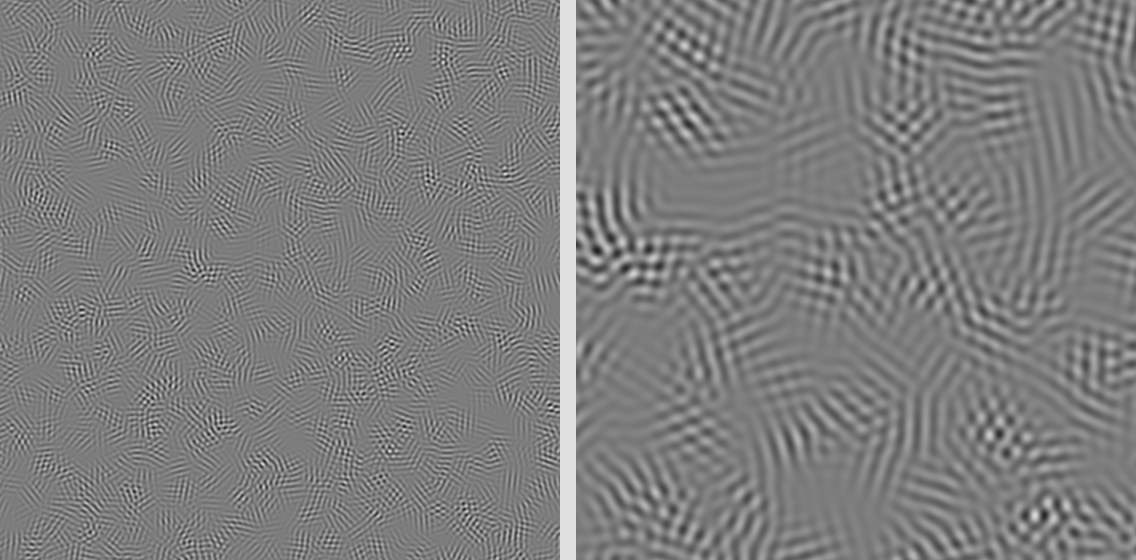
Left: the whole. Right: its middle third, enlarged.
Reproduce this texture procedurally as a Shadertoy shader.

```glsl
// Sparse Gabor noise: short grey ripples in random directions on flat grey.
// Each grid cell scatters a Poisson number of Gaussian-windowed cosine waves,
// and every point sums the waves from its own and the neighbouring cells.

#define CELLS 25.0        // grid cells across the canvas
#define MEAN_COUNT 3.2    // average ripples per cell
#define MAX_COUNT 12      // upper limit of ripples per cell
#define FREQUENCY 102.0   // wave periods across the canvas
#define SIGMA 0.013       // Gaussian width of one ripple
#define AMPLITUDE 0.157   // strongest ripple
#define BASE_GREY 0.488   // flat ground

const float TAU = 6.2831853;

// Integer hash, one step of a PCG sequence
uint pcg(uint n) {
    uint state = n * 747796405u + 2891336453u;
    uint word = ((state >> ((state >> 28u) + 4u)) ^ state) * 277803737u;
    return (word >> 22u) ^ word;
}

// Next random number in 0..1, advancing the seed
float nextRandom(inout uint seed) {
    seed = pcg(seed);
    return float(seed >> 8u) / 16777216.0;
}

// Cosine wave under a round Gaussian window
float gabor(vec2 offset, float angle) {
    float envelope = exp(-dot(offset, offset) / (2.0 * SIGMA * SIGMA));
    vec2 direction = vec2(cos(angle), sin(angle));
    return envelope * cos(TAU * FREQUENCY * dot(offset, direction));
}

// Sum of all ripples born in one cell
float cellRipples(vec2 point, ivec2 cell) {
    uint seed = pcg(uint(cell.x + 512) + pcg(uint(cell.y + 512)));
    float stopLevel = exp(-MEAN_COUNT);
    float product = 1.0;
    float sum = 0.0;
    for (int i = 0; i < MAX_COUNT; i++) {
        // Poisson count: stop once the running product gets small
        product *= nextRandom(seed);
        if (product < stopLevel) break;

        float x = nextRandom(seed);
        float y = nextRandom(seed);
        float angle = TAU * nextRandom(seed);
        float weight = 2.0 * nextRandom(seed) - 1.0;
        vec2 center = (vec2(cell) + vec2(x, y)) / CELLS;
        sum += weight * gabor(point - center, angle);
    }
    return sum;
}

void mainImage(out vec4 fragColor, in vec2 fragCoord) {
    vec2 point = fragCoord / iResolution.y;
    ivec2 home = ivec2(floor(point * CELLS));

    float ripples = 0.0;
    for (int dy = -1; dy <= 1; dy++) {
        for (int dx = -1; dx <= 1; dx++) {
            ripples += cellRipples(point, home + ivec2(dx, dy));
        }
    }

    float grey = clamp(BASE_GREY + AMPLITUDE * ripples, 0.0, 1.0);
    fragColor = vec4(vec3(grey), 1.0);
}
```
